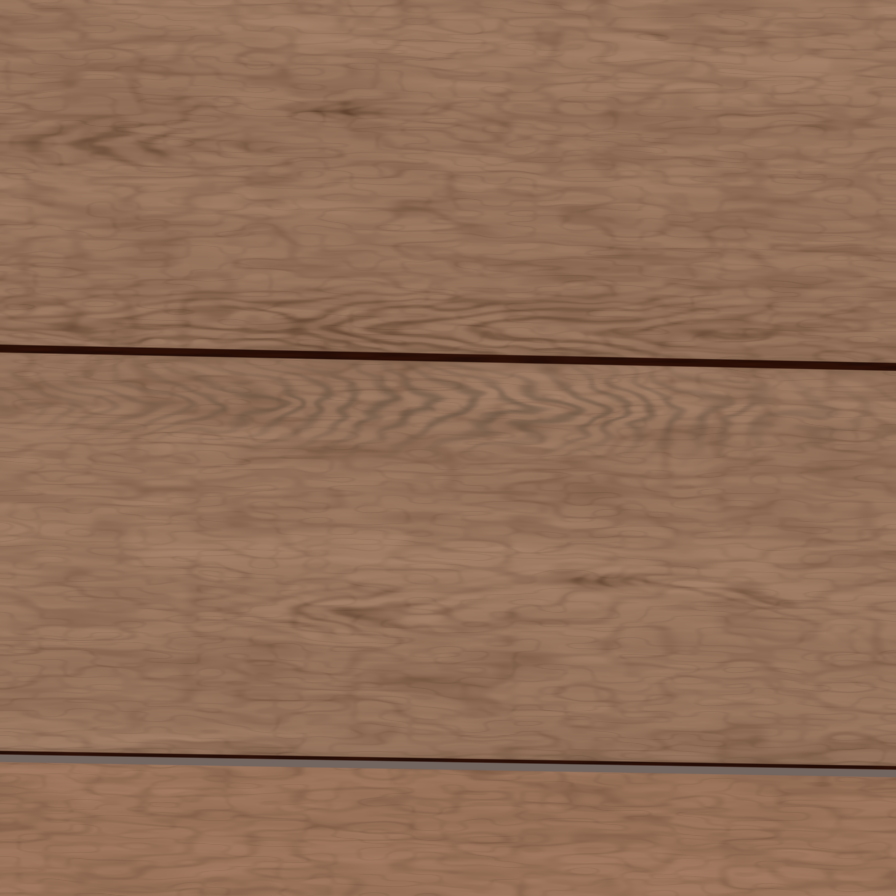
Reproduce this texture procedurally as a three.js fragment shader.

```glsl
varying vec2 vUv;

const vec3 PALE_WOOD = vec3(0.640, 0.497, 0.402);
const vec3 DARK_WOOD = vec3(0.440, 0.315, 0.232);
const vec3 GREY_GRAIN = vec3(0.430, 0.360, 0.295);
const vec3 GAP = vec3(0.150, 0.050, 0.020);
const vec3 GREY_LIP = vec3(0.450, 0.395, 0.375);
const float TAU = 6.28318;
const float EDGE = 0.0011;

float hash(vec2 p) {
  vec3 h = fract(p.xyx * 0.1031);
  h += dot(h, h.yzx + 33.33);
  return fract((h.x + h.y) * h.z);
}

float noise(vec2 p) {
  vec2 cell = floor(p);
  vec2 f = fract(p);
  f = f * f * (3.0 - 2.0 * f);
  float low = mix(hash(cell), hash(cell + vec2(1.0, 0.0)), f.x);
  float high = mix(hash(cell + vec2(0.0, 1.0)), hash(cell + 1.0), f.x);
  return mix(low, high, f.y);
}

float fbm(vec2 p) {
  float sum = 0.0;
  float gain = 0.57;
  for (int i = 0; i < 3; i++) {
    sum += gain * noise(p);
    p = p * 2.03 + 17.7;
    gain *= 0.5;
  }
  return sum;
}

// Soft elliptical mask
float blob(vec2 d, vec2 radius) {
  d /= radius;
  return exp(-dot(d, d));
}

// Thin dark lines along the middle contour of a noise field
float fibre(vec2 p, vec2 freq) {
  float ridge = 1.0 - abs(2.0 * noise(p * freq) - 1.0);
  return smoothstep(0.62, 1.0, ridge);
}

// Nested pointed growth rings
float chevron(vec2 d, vec2 freq, float wobble) {
  float phase = d.x * freq.x - sqrt(d.y * d.y + 0.00002) * freq.y + wobble;
  return pow(0.5 + 0.5 * sin(TAU * phase), 2.0);
}

// Height of a plank gap across the canvas
float gapHeight(float row, float x) {
  return 0.611 - 0.451 * row - (0.0205 - 0.0035 * row) * x;
}

float band(float d, float low, float high) {
  return smoothstep(low - EDGE, low + EDGE, d) * (1.0 - smoothstep(high - EDGE, high + EDGE, d));
}

// Knot, its trailing streak and the arrow of rings beside it
float knotFigure(vec2 p, vec2 knot, float wobble) {
  vec2 d = p - knot;
  vec2 arrow = d + vec2(0.27, 0.040);
  float rings = chevron(arrow, vec2(13.0, 58.0), wobble) * blob(arrow, vec2(0.15, 0.027));
  float core = blob(d, vec2(0.040, 0.007)) * (0.45 + 0.55 * chevron(d, vec2(30.0, 110.0), wobble));
  vec2 trail = d - vec2(0.09, 0.006 - 0.7 * d.x * d.x);
  float streak = blob(trail, vec2(0.19, 0.010)) * chevron(trail, vec2(5.0, 95.0), wobble);
  return 0.48 * rings + 0.75 * core + 0.42 * streak;
}

vec3 wood(vec2 uv, float row) {
  vec2 p = uv + vec2(0.0, 0.0195 * uv.x);
  vec2 g = p + row * vec2(3.7, 5.3);
  float bend = fbm(g * vec2(9.0, 32.0));
  vec2 wavy = g + vec2(0.0, 0.012 * bend);

  // Broad tone and fine horizontal grain
  float tone = 0.80 + 0.42 * (fbm(g * vec2(1.6, 15.0)) - 0.5);
  tone += 0.36 * (fbm(wavy * vec2(11.0, 115.0)) - 0.5);
  tone -= 0.20 * fibre(wavy, vec2(17.0, 88.0));
  tone -= 0.13 * fibre(wavy + 2.3, vec2(34.0, 165.0));
  float dashes = smoothstep(0.72, 0.92, noise(wavy * vec2(13.0, 75.0) + 8.1));
  tone -= 0.20 * dashes * noise(g * vec2(4.0, 9.0));

  // Strong figure on both sides of the upper gap
  float wobble = 3.2 * bend;
  vec2 upper = p - vec2(0.46, 0.643);
  vec2 lower = p - vec2(0.52, 0.555);
  float isTop = 1.0 - step(0.5, row);
  float isMiddle = step(0.5, row) * (1.0 - step(1.5, row));
  float longRings = isTop * chevron(upper, vec2(7.0, 72.0), wobble) * blob(upper, vec2(0.50, 0.040));
  float points = isMiddle * chevron(lower, vec2(-24.0, 42.0), wobble) * blob(lower, vec2(0.42, 0.038));
  tone -= 0.55 * longRings + 0.32 * points;

  vec2 knot = vec2(0.38 + 0.29 * row, 0.883 - 0.518 * row);
  tone -= knotFigure(p, knot, 2.0 * bend);

  vec3 color = mix(DARK_WOOD, PALE_WOOD, clamp(tone, -0.35, 1.1));
  color = mix(color, GREY_GRAIN, 0.50 * points);
  return color * mix(vec3(1.0), vec3(1.0, 0.965, 0.945), step(1.5, row));
}

void main() {
  // Planks are numbered from the top
  float row = 0.0;
  for (int i = 0; i < 2; i++) {
    row += 1.0 - step(gapHeight(float(i), vUv.x), vUv.y);
  }
  vec3 color = wood(vUv, row);

  // Wide upper gap, then a narrow gap with a grey lip
  for (int i = 0; i < 2; i++) {
    float index = float(i);
    float d = vUv.y - gapHeight(index, vUv.x);
    float halfWidth = mix(0.0044, 0.0020, index);
    color *= 1.0 - 0.12 * exp(-abs(d) / 0.006);
    color = mix(color, GREY_LIP, index * band(d, -0.0105, 0.0));
    vec3 gapColor = GAP * (0.85 + 0.4 * noise(vUv * vec2(25.0, 300.0)));
    color = mix(color, gapColor, band(d, -halfWidth, halfWidth));
  }
  gl_FragColor = vec4(color, 1.0);
}
```
